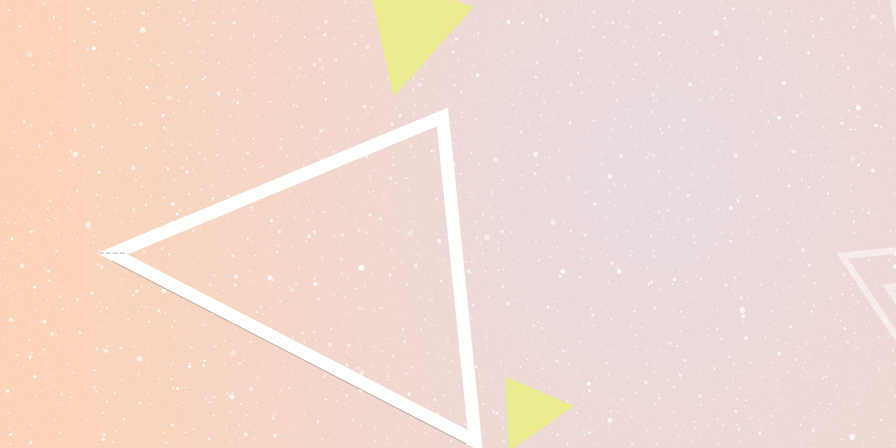
Write a WebGL 1 fragment shader that draws this background.

```glsl
precision highp float;
// Pastel peach-to-lavender backdrop with scattered white specks, a bold white
// triangle outline, two lime triangles and faint outlines at the right edge.
// Triangles are mitred half-plane distances; specks come from hashed grids.

uniform vec2 u_resolution;

// Colours
const vec3 PEACH = vec3(0.992, 0.828, 0.715);
const vec3 BLUSH = vec3(0.940, 0.845, 0.825);
const vec3 LAVENDER = vec3(0.912, 0.860, 0.880);
const vec3 LIME = vec3(0.920, 0.920, 0.560);
const vec3 WHITE = vec3(1.0, 1.0, 0.995);
const vec3 SEAM = vec3(0.52, 0.47, 0.46);

// Layout, in canvas heights
const vec2 GLOW_CENTER = vec2(1.47, 0.60);
const vec2 GLOW_SIZE = vec2(0.46, 0.52);
const vec2 FRAME_LEFT = vec2(0.216, 0.435);
const vec2 FRAME_BOTTOM = vec2(1.078, -0.010);
const vec2 FRAME_TOP = vec2(1.000, 0.760);
const float FRAME_WIDTH = 0.029;
const float GHOST_WIDTH = 0.015;
const float GHOST_ALPHA = 0.50;
const float SEAM_WIDTH = 0.0022;
const float DASH_PERIOD = 0.0156;

// Specks
const int SPECK_LAYERS = 4;
const float SPECK_GRID = 7.0;
const float SPECK_RADIUS = 0.0068;
const float GRAIN = 0.012;

vec3 hash3(vec2 p) {
  vec3 q = fract(p.xyx * vec3(0.1031, 0.1030, 0.0973));
  q += dot(q, q.yxz + 33.33);
  return fract((q.xxy + q.yzz) * q.zyx);
}

float fill(float d) {
  return clamp(0.5 - d * u_resolution.y, 0.0, 1.0);
}

// Signed distance to the line a-b, positive on its right side
float edge(vec2 p, vec2 a, vec2 b) {
  vec2 e = normalize(b - a);
  return dot(p - a, vec2(e.y, -e.x));
}

// Corners run counter-clockwise; negative inside
float triangle(vec2 p, vec2 a, vec2 b, vec2 c) {
  return max(edge(p, a, b), max(edge(p, b, c), edge(p, c, a)));
}

float outline(float d, float width) {
  return fill(max(d, -d - width));
}

vec3 backdrop(vec2 p) {
  vec3 color = mix(PEACH, BLUSH, smoothstep(-0.15, 1.25, p.x + 0.06 * p.y));
  vec2 g = (p - GLOW_CENTER) / GLOW_SIZE;
  return mix(color, LAVENDER, 0.9 * exp(-dot(g, g)));
}

// Each finer grid holds smaller and fainter specks
float specks(vec2 p) {
  float light = 0.0;
  for (int i = 0; i < SPECK_LAYERS; i++) {
    float level = float(i);
    float grid = SPECK_GRID * pow(1.7, level);
    vec2 cell = floor(p * grid);
    vec3 h = hash3(cell + 41.0 * level + 7.0);
    vec3 k = hash3(cell + 83.0 * level + 19.0);
    vec2 center = (cell + 0.15 + 0.7 * h.xy) / grid;
    float radius = SPECK_RADIUS * pow(0.7, level) * (0.4 + 0.6 * h.z);
    vec2 offset = (p - center) * vec2(1.0, 0.8 + 0.4 * k.x);
    float alpha = step(0.35, k.y) * (0.35 + 0.55 * k.z);
    light = max(light, alpha * fill(length(offset) - radius));
  }
  return light;
}

void main() {
  vec2 p = gl_FragCoord.xy / u_resolution.y;

  // Background, paper grain and specks
  vec3 color = backdrop(p);
  color += GRAIN * (hash3(floor(p * 256.0)).x - 0.5);
  color = mix(color, WHITE, specks(p));

  // Lime triangles
  float upper = triangle(p, vec2(0.815, 1.076), vec2(0.878, 0.784), vec2(1.057, 0.984));
  float lower = triangle(p, vec2(1.128, 0.159), vec2(1.135, -0.008), vec2(1.281, 0.094));
  color = mix(color, LIME, fill(min(upper, lower)));

  // Faint outlines cut by the right edge
  float outer = triangle(p, vec2(1.867, 0.435), vec2(2.161, -0.003), vec2(2.344, 0.482));
  float inner = triangle(p, vec2(1.969, 0.365), vec2(2.083, 0.193), vec2(2.214, 0.388));
  float corner = triangle(p, vec2(1.974, 1.078), vec2(2.018, 0.812), vec2(2.344, 1.0));
  float ghost = max(outline(outer, GHOST_WIDTH), outline(inner, GHOST_WIDTH));
  ghost = max(ghost, outline(corner, GHOST_WIDTH));
  color = mix(color, WHITE, GHOST_ALPHA * ghost);

  // Bold white frame
  float frame = triangle(p, FRAME_LEFT, FRAME_BOTTOM, FRAME_TOP);
  color = mix(color, WHITE, outline(frame, FRAME_WIDTH));

  // Hairline under the frame and dashes across its left corner
  float seam = abs(edge(p, FRAME_LEFT, FRAME_BOTTOM)) - 0.5 * SEAM_WIDTH;
  seam = max(seam, abs(p.x - 0.645) - 0.395);
  color = mix(color, SEAM, 0.55 * fill(seam));
  float dash = abs(fract(p.x / DASH_PERIOD) - 0.5) * DASH_PERIOD - 0.3 * DASH_PERIOD;
  dash = max(dash, abs(p.y - FRAME_LEFT.y) - 0.5 * SEAM_WIDTH);
  dash = max(dash, abs(p.x - FRAME_LEFT.x - 0.035) - 0.033);
  color = mix(color, SEAM, 0.6 * fill(dash));

  gl_FragColor = vec4(color, 1.0);
}
```
